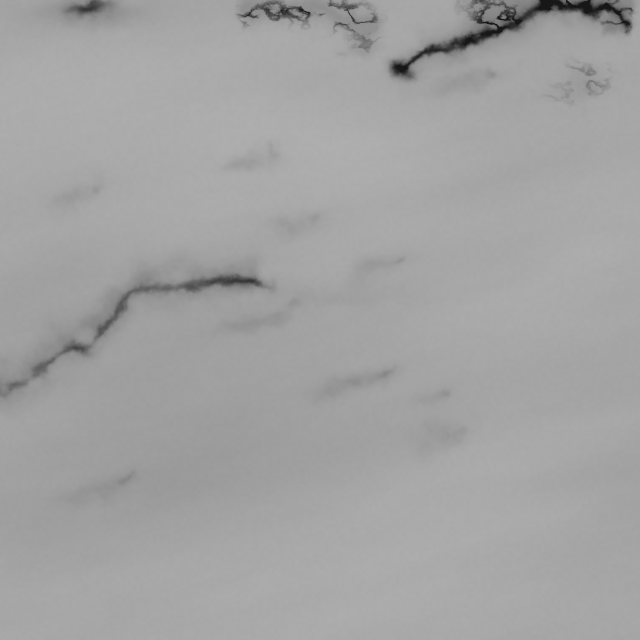
Reproduce this texture procedurally as a Shadertoy shader.

```glsl
// Pale grey marble with soft horizontal clouds, smoky smudges and dark ragged veins.
#define BASE_GREY 0.652
#define CLOUD_DEPTH 0.085
#define VEIN_WIDTH 0.0065
#define VEIN_INK 0.46
#define LACE_INK 0.50
#define HALO_INK 0.09
#define RAGGEDNESS 0.036
#define SMUDGE_COUNT 11
#define SMUDGE_INK 0.085
#define GRAIN 0.010

float hash(vec2 p) {
    vec3 q = fract(p.xyx * 0.1031);
    q += dot(q, q.yzx + 33.33);
    return fract((q.x + q.y) * q.z);
}

float noise(vec2 p) {
    vec2 i = floor(p), f = fract(p);
    f = f * f * (3.0 - 2.0 * f);
    return mix(mix(hash(i), hash(i + vec2(1, 0)), f.x),
               mix(hash(i + vec2(0, 1)), hash(i + vec2(1, 1)), f.x), f.y);
}

// Fractal noise, about 0.5 on average
float fbm(vec2 p) {
    float sum = 0.0, amp = 0.5;
    for (int i = 0; i < 5; i++) {
        sum += amp * noise(p);
        p = mat2(1.6, 1.2, -1.2, 1.6) * p + 7.3;
        amp *= 0.5;
    }
    return sum / 0.97;
}

// Soft window between two limits
float span(float x, float lo, float hi, float soft) {
    return smoothstep(lo - soft, lo + soft, x) * (1.0 - smoothstep(hi - soft, hi + soft, x));
}

float bell(float d, float width) {
    return exp(-d * d / (width * width));
}

float blob(vec2 p, vec2 centre, vec2 size) {
    vec2 d = (p - centre) / size;
    return exp(-dot(d, d));
}

// Heights of the two long veins
float upperVein(float x) {
    return 0.885 + 0.037 * smoothstep(0.62, 0.67, x) + 0.068 * smoothstep(0.69, 0.88, x)
         - 0.025 * smoothstep(0.94, 0.98, x);
}

float lowerVein(float x) {
    return 0.39 + 0.065 * smoothstep(0.0, 0.13, x) + 0.092 * smoothstep(0.11, 0.23, x)
         + 0.014 * smoothstep(0.25, 0.40, x);
}

// Broad streaky clouds with a darker belt through the middle
float clouds(vec2 p) {
    vec2 stretched = vec2(p.x * 2.2 - p.y * 0.9, p.y * 6.5 - p.x * 1.2);
    float tone = BASE_GREY + CLOUD_DEPTH * (fbm(stretched + 3.7) - 0.5);
    tone -= 0.032 * blob(p, vec2(0.42, 0.36), vec2(0.38, 0.17));
    tone -= 0.022 * blob(p, vec2(0.05, 0.45), vec2(0.22, 0.25));
    return tone + 0.022 * blob(p, vec2(0.42, 0.80), vec2(0.22, 0.09));
}

// Small faint smudges, drawn out sideways
float smudges(vec2 p) {
    float ink = 0.0;
    for (int i = 0; i < SMUDGE_COUNT; i++) {
        float k = float(i);
        vec2 centre = vec2(0.08 + 0.68 * hash(vec2(k, 4.1)),
                           mix(0.87, 0.22, (k + hash(vec2(k, 9.7))) / float(SMUDGE_COUNT)));
        vec2 size = vec2(0.022 + 0.045 * hash(vec2(k, 2.3)), 0.012 + 0.010 * hash(vec2(k, 6.9)));
        vec2 q = p - centre;
        q.y -= 0.25 * q.x;
        ink += blob(q, vec2(0), size) * (0.35 + 0.65 * hash(vec2(k, 1.9)));
        ink += 0.7 * blob(q, size * vec2(0.8, 0.2), vec2(0.009, 0.007));
    }
    return ink * SMUDGE_INK;
}

void mainImage(out vec4 fragColor, in vec2 fragCoord) {
    vec2 uv = fragCoord / iResolution.xy;

    // Ragged coordinates for everything dark
    vec2 p = uv + RAGGEDNESS * (vec2(fbm(uv * 28.0), fbm(uv * 28.0 + 41.0)) - 0.5);
    float patchy = smoothstep(0.25, 0.70, fbm(uv * vec2(22.0, 30.0) + 11.0));
    float lace = bell(fbm(uv * vec2(30.0, 42.0) + 5.0) - 0.5, 0.055);

    // Upper vein, with a lacy web above it
    float above = p.y - upperVein(p.x);
    float along = span(p.x, 0.625, 0.985, 0.012);
    float ink = VEIN_INK * along * bell(above, VEIN_WIDTH * 1.15) * (0.6 + 0.4 * patchy);
    ink += VEIN_INK * 0.8 * blob(p, vec2(0.633, 0.887), vec2(0.016, 0.012));
    ink += HALO_INK * along * bell(above, 0.026);
    float web = span(p.x, 0.73, 0.985, 0.025) * span(above, -0.005, 0.09, 0.012);
    web += span(p.x, 0.94, 0.985, 0.01) * span(p.y, 0.95, 1.05, 0.01);

    // Broken crust along the top edge and its hanging tail
    float crust = p.y - 0.987 + 0.025 * smoothstep(0.48, 0.60, p.x);
    web += span(p.x, 0.37, 0.60, 0.012) * bell(crust, 0.018);
    web += 0.7 * bell(p.x - 0.57, 0.022) * span(p.y, 0.91, 0.965, 0.012);
    web += 0.5 * blob(p, vec2(0.91, 0.868), vec2(0.036, 0.026));
    ink += min(web, 1.0) * (LACE_INK * lace * (0.35 + 0.65 * patchy) + HALO_INK);
    ink += VEIN_INK * 0.75 * blob(p, vec2(0.14, 0.982), vec2(0.026, 0.009));
    ink += HALO_INK * blob(p, vec2(0.14, 0.980), vec2(0.08, 0.022));

    // Lower vein: thin, smoky, with darker knots
    float offset = (p.y - lowerVein(p.x)) * 0.8;
    float reach = 1.0 - smoothstep(0.39, 0.415, p.x);
    ink += reach * bell(offset, VEIN_WIDTH) * (0.05 + 0.15 * patchy + 0.12 * smoothstep(0.26, 0.36, p.x));
    ink += reach * HALO_INK * (0.4 + 0.7 * patchy) * bell(offset - 0.006, 0.028);
    ink += 0.22 * blob(p, vec2(0.12, 0.458), vec2(0.020, 0.012));
    ink += 0.18 * blob(p, vec2(0.407, 0.556), vec2(0.007, 0.007));
    ink += 0.025 * blob(p, vec2(0.50, 0.540), vec2(0.15, 0.014));

    ink += smudges(p) * (0.5 + 0.6 * patchy);

    float grain = GRAIN * (noise(uv * 190.0) - 0.5);
    float grey = max(clouds(uv) + grain - ink, 0.09);
    fragColor = vec4(vec3(grey), 1.0);
}
```
